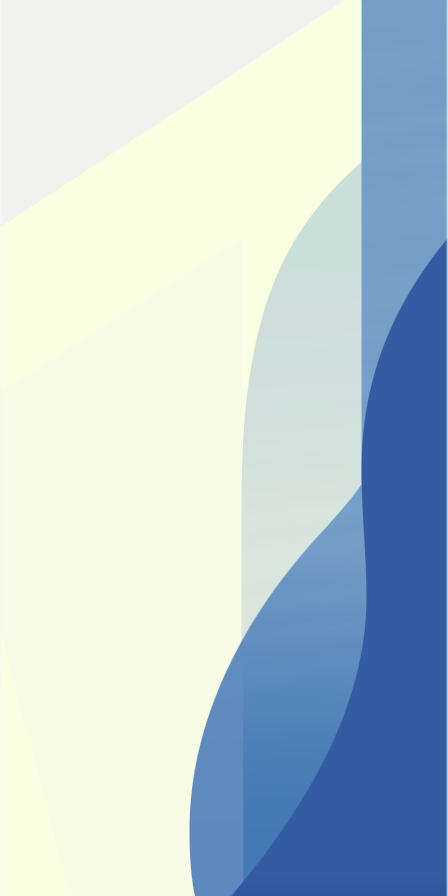
This background is drawn by a Shadertoy shader. Its source:

```glsl
float hash(vec2 p) {
    vec3 q = fract(p.xyx * vec3(0.1031, 0.1030, 0.0973));
    q += dot(q, q.yzx + 33.33);
    return fract((q.x + q.y) * q.z);
}

float noise(vec2 p) {
    vec2 cell = floor(p), f = fract(p);
    f = f * f * (3.0 - 2.0 * f);
    return mix(mix(hash(cell), hash(cell + vec2(1, 0)), f.x),
               mix(hash(cell + vec2(0, 1)), hash(cell + vec2(1, 1)), f.x), f.y);
}

// Antialiased coverage of the region where d > 0
float cover(float d) {
    return clamp(0.5 + d / max(fwidth(d), 1e-5), 0.0, 1.0);
}

// Hermite edge x(y) through points a and b (x, y, slope dx/dy), flat outside
float edge(float y, vec3 a, vec3 b) {
    float h = b.y - a.y;
    float t = clamp((y - a.y) / h, 0.0, 1.0), s = 1.0 - t;
    return a.x * s * s * (1.0 + 2.0 * t) + b.x * t * t * (3.0 - 2.0 * t)
         + h * t * s * (a.z * s - b.z * t);
}

float leafEdge(float y) {
    vec3 low = vec3(0.583, 1.284, 0.27), high = vec3(0.781, 1.615, 1.05);
    if (y < low.y) return edge(y, vec3(0.539, 0.854, 0.0), low);
    if (y < high.y) return edge(y, low, high);
    return edge(y, high, vec3(0.93, 1.724, 1.6));
}

float petalEdge(float y) {
    vec3 belly = vec3(0.423, 0.146, 0.0);
    vec3 waist = vec3(0.539, 0.568, 0.55), shoulder = vec3(0.716, 0.81, 0.92);
    if (y < belly.y) return edge(y, vec3(0.435, 0.0, -0.2), belly);
    if (y < waist.y) return edge(y, belly, waist);
    if (y < shoulder.y) return edge(y, waist, shoulder);
    return edge(y, shoulder, vec3(0.807, 0.919, 0.68));
}

float waveEdge(float y) {
    vec3 bulge = vec3(0.818, 0.667, 0.0), hollow = vec3(0.807, 0.951, 0.0);
    if (y < bulge.y) return edge(y, vec3(0.516, 0.0, 0.85), bulge);
    if (y < hollow.y) return edge(y, bulge, hollow);
    return edge(y, hollow, vec3(1.0, 1.469, 0.83));
}

void mainImage(out vec4 fragColor, in vec2 fragCoord) {
    vec2 p = fragCoord / iResolution.xy * vec2(1.0, 2.0);
    float x = p.x, y = p.y;
    float fold = 0.543;
    float streak = noise(vec2(x * 3.0, (y - 0.12 * x) * 26.0)) - 0.5;

    // Cream ground with a grey corner
    vec3 cream = vec3(0.984, 0.999, 0.885);
    vec3 col = mix(cream, vec3(0.946, 0.949, 0.937), cover(y - 1.492 - 0.659 * x));

    // Translucent panel, cut at the lower left
    float panel = cover(fold - x) * cover(1.125 + 0.639 * x - y)
                * cover(y - 0.594 + 3.8 * x);
    col = mix(col, vec3(0.972, 0.987, 0.896), panel);
    float seam = smoothstep(0.006, 0.0, abs(x - fold)) * cover(1.47 - y);
    col = mix(col, vec3(0.985, 0.995, 0.93), 0.6 * seam);

    // Pale leaf with faint streaks
    float curlX = edge(y, vec3(0.985, 1.45, 0.0), vec3(0.919, 1.747, -0.5));
    vec3 leaf = mix(vec3(0.855, 0.9, 0.868), vec3(0.812, 0.872, 0.862),
                    smoothstep(0.6, 1.3, y));
    leaf = mix(leaf, vec3(0.788, 0.876, 0.847), smoothstep(1.28, 1.5, y));
    leaf += vec3(0.014, 0.004, 0.008) * streak * smoothstep(1.5, 1.3, y);
    col = mix(col, leaf, cover(x - leafEdge(y)) * cover(curlX - x));

    // Curled tip with a darker rim
    float curl = cover(x - curlX) * cover(1.747 - 0.58 * (x - 0.919) - y);
    vec3 tip = mix(vec3(0.65, 0.765, 0.835), vec3(0.5, 0.64, 0.77),
                   smoothstep(0.008, 0.0, x - curlX));
    col = mix(col, tip, curl);

    // Mid-blue petal, lighter left of the fold
    vec3 petal = mix(vec3(0.27, 0.475, 0.71), vec3(0.46, 0.625, 0.78),
                     smoothstep(0.1, 0.95, y));
    petal += 0.018 * streak * smoothstep(0.15, 0.5, y);
    petal = mix(petal, vec3(0.385, 0.55, 0.75), 0.85 * cover(fold - x));
    col = mix(col, petal, cover(x - petalEdge(y)));

    // Dark blue wave
    vec3 wave = vec3(0.205, 0.36, 0.64) - 0.02 * smoothstep(0.06, 0.0, y);
    col = mix(col, wave, cover(x - waveEdge(y)));

    // Thin light border at the sides
    float border = max(cover(0.004 - x), cover(x - 0.997));
    col = mix(col, vec3(0.96, 0.97, 0.97), 0.7 * border);

    fragColor = vec4(col, 1.0);
}
```
